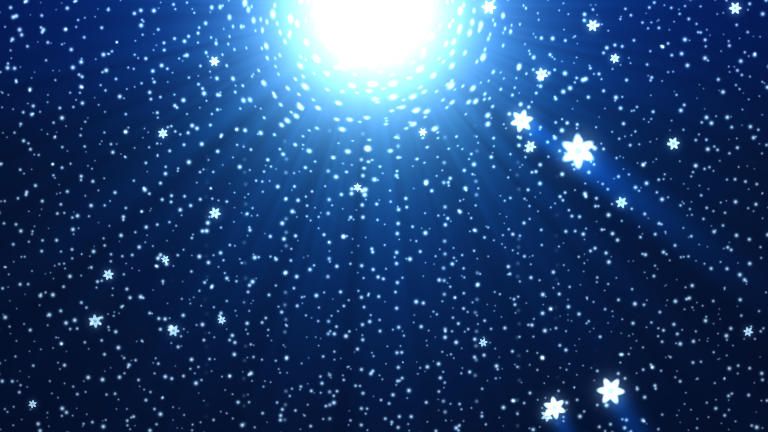
A WebGL 1 fragment shader for this background:

```glsl
precision highp float;

uniform vec2 u_resolution;

float hash(vec2 p) {
  return fract(sin(dot(p, vec2(127.1, 311.7))) * 43758.5);
}

float noise(float x) {
  float f = fract(x);
  return mix(hash(vec2(floor(x), 3.0)), hash(vec2(floor(x) + 1.0, 3.0)), f * f * (3.0 - 2.0 * f));
}

// Six-pointed flake with a dim centre and a soft halo
float snowflake(vec2 p, float radius, float turn) {
  float r = length(p) / radius;
  float edge = 0.78 + 0.2 * cos(6.0 * (atan(p.y, p.x + 1e-5) + turn));
  float body = 1.0 - smoothstep(edge - 0.18, edge + 0.18, r);
  float hole = 0.4 * (1.0 - smoothstep(0.1, 0.35, r));
  return body * (1.0 - hole) + 0.35 * exp(-r * r * 0.9);
}

// One round speck per cell, stretched around the light
float specks(vec2 p, vec2 toLight, float cell, float seed) {
  vec2 id = floor(p / cell);
  vec2 jitter = vec2(hash(id + seed), hash(id + seed + 17.3));
  vec2 d = p - (id + 0.17 + 0.66 * jitter) * cell;
  vec2 n = normalize(toLight);
  float squash = mix(0.6, 1.0, smoothstep(0.25, 0.48, length(toLight)));
  d = vec2(dot(d, n), dot(d, vec2(-n.y, n.x)) * squash);
  float size = hash(id + seed + 41.7);
  float radius = mix(0.0022, 0.005, size * size);
  float shown = step(0.3, hash(id + seed + 73.1));
  return shown * (0.4 + 0.75 * size) * exp(-dot(d, d) / (radius * radius));
}

// Beads hanging in vertical threads
float threads(vec2 p) {
  vec2 cell = vec2(0.09, 0.034);
  float column = floor(p.x / cell.x);
  p.y += hash(vec2(column, 5.0));
  vec2 id = vec2(column, floor(p.y / cell.y));
  vec2 offset = vec2(0.3 + 0.4 * hash(vec2(column, 9.0)) + 0.06 * hash(id), 0.25 + 0.5 * hash(id + 7.0));
  vec2 d = p - (id + offset) * cell;
  return step(0.25, hash(id + 21.0)) * exp(-dot(d, d) / 0.000018);
}

// Sparse mid-sized flakes
float scatteredFlakes(vec2 p) {
  vec2 id = floor(p / 0.15);
  vec2 jitter = vec2(hash(id + 2.7), hash(id + 8.4));
  vec2 d = p - (id + 0.2 + 0.6 * jitter) * 0.15;
  float radius = mix(0.009, 0.017, hash(id + 5.2));
  return step(0.72, hash(id + 31.6)) * snowflake(d, radius, hash(id) * 6.28);
}

void main() {
  vec2 p = (gl_FragCoord.xy - vec2(0.5 * u_resolution.x, 0.0)) / u_resolution.y;
  vec2 light = vec2(-0.025, 0.985);
  vec2 q = p - light;
  float dist = length(q) + 1e-4;

  // Shafts fanning out of the light
  float angle = atan(q.x, -q.y);
  float shafts = 0.55 * noise(angle * 12.0 + 40.0) + 0.45 * noise(angle * 38.0 + 90.0);
  shafts = mix(0.5, shafts, smoothstep(0.15, 0.5, dist));

  // Deep water blue, top haze and a broad central column
  vec3 color = vec3(0.014, 0.045, 0.135);
  color += vec3(0.0, 0.02, 0.12) * smoothstep(0.6, 1.0, p.y);
  color += vec3(0.008, 0.05, 0.11) * exp(-p.x * p.x / 0.2) * smoothstep(-0.1, 0.6, p.y);

  // Layered glow from blue through teal to white
  color += vec3(0.04, 0.33, 0.7) * exp(-2.3 * dist) * (0.7 + 0.6 * shafts);
  color += vec3(0.36, 0.6, 0.45) * exp(-dist * dist / 0.105) * (0.8 + 0.4 * shafts);
  color += vec3(1.0, 0.8, 0.7) * exp(-dist * dist / 0.042);

  // Fine snow, brightest close to the light
  float snow = 0.0;
  for (int i = 0; i < 4; i++) {
    float k = float(i);
    float c = cos(0.5 + k * 0.7);
    float s = sin(0.5 + k * 0.7);
    snow += specks(mat2(c, s, -s, c) * p + k * 3.1, mat2(c, s, -s, c) * q, 0.04 + 0.007 * k, k * 11.0);
  }
  snow += threads(p) * exp(-p.x * p.x / 0.07) * (1.0 - smoothstep(0.55, 0.75, p.y));
  snow *= 0.62 + 0.7 * exp(-1.5 * dist);
  snow += scatteredFlakes(p) * mix(0.6, 0.9, p.y);

  // Two pairs of large flakes, each trailing a beam away from the light
  float beams = 0.0;
  for (int i = 0; i < 4; i++) {
    float side = mod(float(i), 2.0);
    float row = floor(float(i) / 2.0);
    vec2 center = vec2(0.449 + 0.076 * row - 0.13 * side, 0.65 - 0.555 * row + side * (0.07 - 0.109 * row));
    float radius = mix(0.04 - 0.008 * row, 0.026, side);
    vec2 d = p - center;
    vec2 dir = normalize(center - light);
    float along = dot(d, dir);
    float across = dot(d, vec2(-dir.y, dir.x)) / (radius * 0.9);
    beams += smoothstep(0.0, 0.04, along) * exp(-max(along, 0.0) * 4.5 - across * across);
    snow += 1.1 * snowflake(d, radius, 0.5 + 0.3 * float(i));
  }
  color += vec3(0.02, 0.15, 0.34) * beams;
  color += vec3(0.78, 0.92, 0.95) * snow;

  gl_FragColor = vec4(min(color, 1.0), 1.0);
}
```
